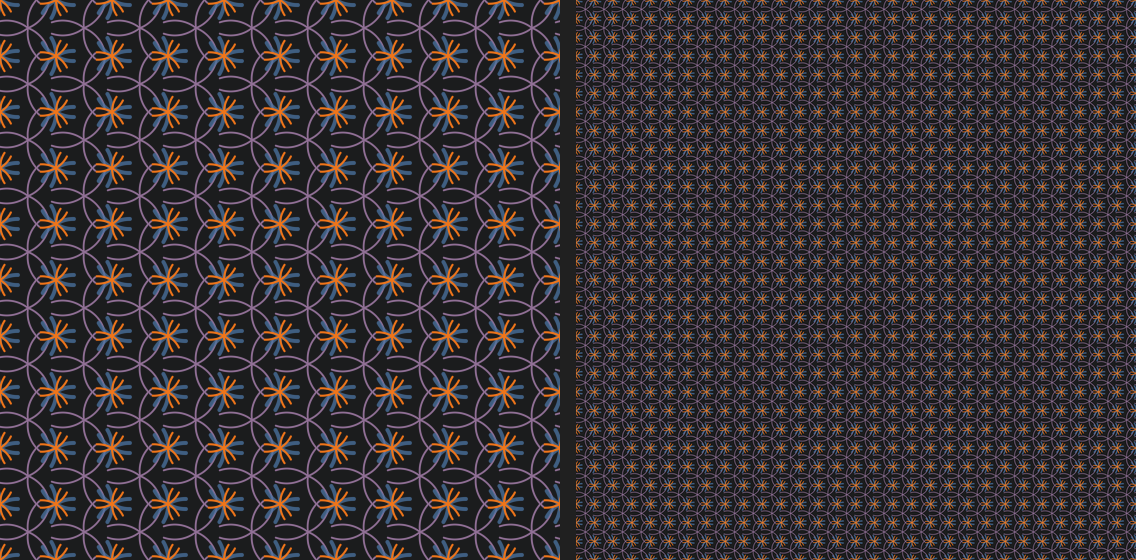
Left, the tile; right, the same tile 3 across and 3 down.
Give the GLSL for this pattern, as a WebGL 1 fragment shader.

```glsl
precision highp float;
// Square lattice of threefold arc knots with two-tone starbursts between them.

uniform vec2 u_resolution;

const float REPEATS = 10.0;
const float PI = 3.14159265;

const vec3 GROUND = vec3(0.105, 0.11, 0.115);
const vec3 MAUVE = vec3(0.57, 0.44, 0.59);
const vec3 BLUE = vec3(0.29, 0.45, 0.63);
const vec3 ORANGE = vec3(0.94, 0.46, 0.10);

// Folds the plane into one half of a sector with threefold mirror symmetry.
vec2 foldThree(vec2 p) {
  float sector = 2.0 * PI / 3.0;
  float angle = mod(atan(p.y, p.x) + 0.5 * sector, sector) - 0.5 * sector;
  return length(p) * vec2(cos(angle), abs(sin(angle)));
}

// Distance to a circular arc from the origin, over its apex, to x = reach.
float arcDistance(vec2 p, vec2 apex, float reach) {
  float radius = dot(apex, apex) / (2.0 * apex.y);
  vec2 q = p - vec2(apex.x, apex.y - radius);
  float first = asin(-apex.x / radius);
  float last = asin((reach - apex.x) / radius);
  float angle = clamp(atan(q.x, q.y), first, last);
  return length(q - radius * vec2(sin(angle), cos(angle)));
}

// Six curved arms in three mirrored pairs; one pair points along +x.
float armsDistance(vec2 p, vec2 apex, float reach) {
  return arcDistance(foldThree(p), apex, reach);
}

// Nearest knot arm, including arms that reach in from adjoining cells.
float knotDistance(vec2 grid, vec2 apex, float reach) {
  vec2 local = fract(grid) - 0.5;
  float nearest = 10.0;
  for (int j = -1; j <= 1; j++) {
    for (int i = -1; i <= 1; i++) {
      vec2 p = local - vec2(float(i), float(j));
      nearest = min(nearest, armsDistance(vec2(-p.x, p.y), apex, reach));
    }
  }
  return nearest;
}

// Smooth coverage of a round-capped stroke.
float stroke(float dist, float halfWidth, float blur) {
  return 1.0 - smoothstep(halfWidth - blur, halfWidth + blur, dist);
}

void main() {
  vec2 grid = REPEATS * gl_FragCoord.xy / u_resolution;
  float blur = 0.7 * REPEATS / min(u_resolution.x, u_resolution.y);
  vec2 flower = fract(grid + 0.5) - 0.5;

  // Interlaced arcs
  float knot = knotDistance(grid, vec2(0.38, 0.133), 0.575);
  vec3 color = mix(GROUND, MAUVE, stroke(knot, 0.0165, blur));

  // Broad translucent petals
  float petals = armsDistance(flower, vec2(0.31, 0.09), 0.32);
  color = mix(color, BLUE, 0.76 * stroke(petals, 0.035, blur));

  // Fine bright rays, turned the opposite way
  float rays = armsDistance(vec2(-flower.x, flower.y), vec2(0.25, 0.066), 0.275);
  color = mix(color, ORANGE, stroke(rays, 0.0185, blur));

  gl_FragColor = vec4(color, 1.0);
}
```
